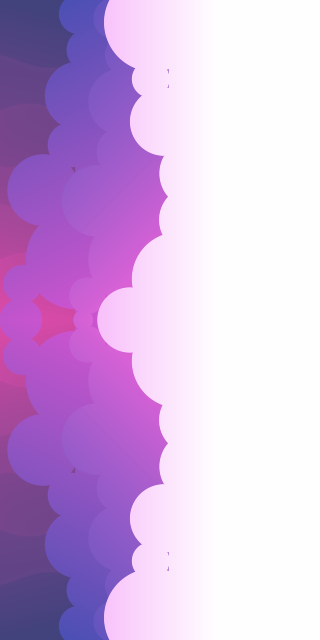
This background is drawn by a Shadertoy shader. Its source:

```glsl
const int PUFFS = 8;

// Blend across three colours, with the middle one at the given position
vec3 ramp(vec3 inner, vec3 middle, vec3 outer, float middleAt, float t) {
    vec3 c = mix(inner, middle, clamp(t / middleAt, 0.0, 1.0));
    return mix(c, outer, clamp((t - middleAt) / (1.0 - middleAt), 0.0, 1.0));
}

// Signed distance to a bank of round puffs (x, y, radius) joined to a solid right side
float cloudBank(vec2 p, vec3 puffs[PUFFS], float bodyX) {
    float d = bodyX - p.x;
    for (int i = 0; i < PUFFS; i++) {
        d = min(d, length(p - puffs[i].xy) - puffs[i].z);
    }
    return d;
}

float coverage(float d, float pixel) {
    return 1.0 - smoothstep(-0.6 * pixel, 0.6 * pixel, d);
}

// Dusk gradient with faint wavy strata
vec3 duskSky(vec2 p, float pixel) {
    vec3 sky = ramp(vec3(0.87, 0.29, 0.66), vec3(0.50, 0.27, 0.56),
                    vec3(0.26, 0.26, 0.49), 0.46, p.y + 0.25 * p.x);
    for (int i = 0; i < 5; i++) {
        float k = float(i);
        float edge = 0.19 + 0.155 * k + 0.022 * sin(p.x * 17.0 + k * 2.1);
        float below = smoothstep(-pixel, pixel, edge - p.y);
        float fade = exp(-11.0 * max(edge - p.y, 0.0));
        sky += vec3(0.045, 0.006, 0.012) * below * fade;
    }
    return sky;
}

void mainImage(out vec4 fragColor, in vec2 fragCoord) {
    float pixel = 1.0 / iResolution.x;
    vec2 p = fragCoord * pixel;
    // Mirror about the horizontal centre line
    p.y = abs(p.y - 0.5 * iResolution.y * pixel);

    vec3 backPuffs[PUFFS] = vec3[PUFFS](
        vec3(0.065, 0.000, 0.067), vec3(0.070, 0.112, 0.060),
        vec3(0.237, 0.190, 0.156), vec3(0.135, 0.406, 0.112),
        vec3(0.219, 0.547, 0.070), vec3(0.247, 0.701, 0.107),
        vec3(0.273, 0.844, 0.065), vec3(0.247, 0.956, 0.063));
    vec3 middlePuffs[PUFFS] = vec3[PUFFS](
        vec3(0.260, 0.000, 0.031), vec3(0.273, 0.076, 0.057),
        vec3(0.417, 0.190, 0.141), vec3(0.305, 0.372, 0.112),
        vec3(0.380, 0.526, 0.078), vec3(0.380, 0.682, 0.104),
        vec3(0.391, 0.828, 0.063), vec3(0.357, 0.943, 0.065));
    vec3 frontPuffs[PUFFS] = vec3[PUFFS](
        vec3(0.406, 0.000, 0.102), vec3(0.559, 0.128, 0.147),
        vec3(0.604, 0.313, 0.107), vec3(0.609, 0.458, 0.111),
        vec3(0.513, 0.620, 0.107), vec3(0.471, 0.753, 0.059),
        vec3(0.479, 0.930, 0.154), vec3(0.650, 0.385, 0.120));

    // Layer colours
    vec3 backColor = ramp(vec3(0.79, 0.33, 0.81), vec3(0.58, 0.33, 0.76),
                          vec3(0.28, 0.31, 0.70), 0.42, p.y - 0.5 * (p.x - 0.15));
    vec3 middleColor = ramp(vec3(0.85, 0.38, 0.84), vec3(0.61, 0.36, 0.79),
                            vec3(0.37, 0.33, 0.74), 0.44, p.y - 1.0 * (p.x - 0.28));
    vec3 frontColor = mix(vec3(0.97, 0.75, 0.98), vec3(1.0, 0.995, 1.0),
                          clamp((p.x - 0.305) / 0.37, 0.0, 1.0));

    // Composite from back to front
    vec3 color = duskSky(p, pixel);
    color = mix(color, backColor, coverage(cloudBank(p, backPuffs, 0.235), pixel));
    color = mix(color, middleColor, coverage(cloudBank(p, middlePuffs, 0.347), pixel));
    color = mix(color, frontColor, coverage(cloudBank(p, frontPuffs, 0.527), pixel));
    fragColor = vec4(color, 1.0);
}
```
